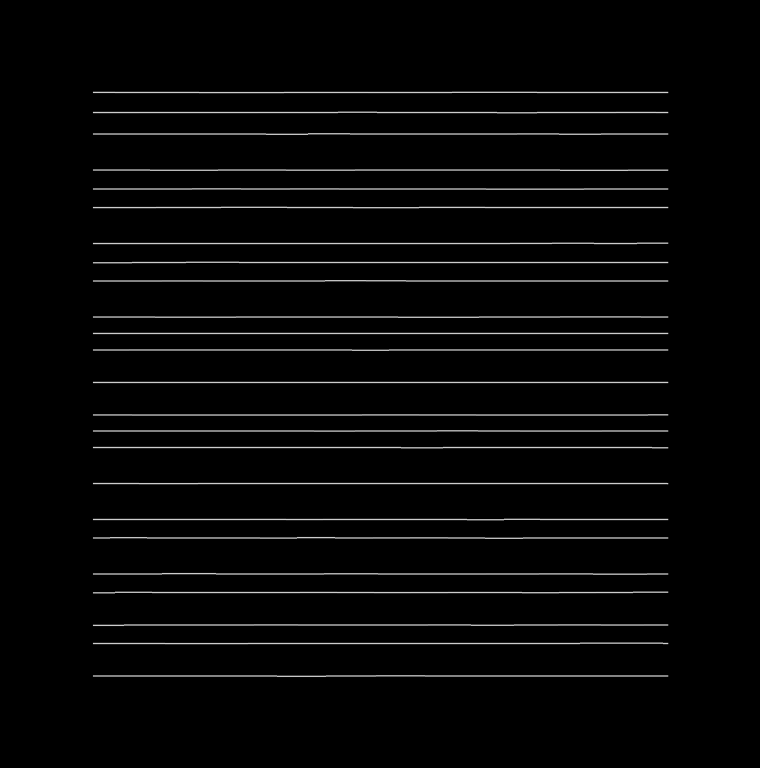
Write a Shadertoy shader that draws this pattern.

```glsl
// Twenty-four thin pale rules on black, stacked in uneven groups between wide margins.
// A loop sums the box-filtered coverage of each rule; a sine hash shifts short
// stretches of each rule by a hair, so the strokes look slightly stepped.

#define RULE_COUNT 24
#define LEFT_EDGE 0.1223
#define RIGHT_EDGE 0.8793
#define RULE_WIDTH 0.00136
#define SOFTNESS 1.3
#define STEP_SIZE 0.0005
#define STEP_CELLS 14.0
#define STEP_CHANCE 0.3
#define INK vec3(1.0)
#define PAPER vec3(0.0)

// Distance of each rule from the top, in thousandths of the height
const float RULES[RULE_COUNT] = float[RULE_COUNT](
    120.4, 146.5, 174.5, 221.4, 246.1, 270.2, 317.1, 341.8,
    365.9, 412.8, 434.2, 455.7, 498.0, 540.4, 561.2, 582.7,
    629.6, 676.4, 700.5, 747.4, 771.5, 813.8, 837.9, 880.2);

float hash(vec2 p) {
    return fract(sin(dot(p, vec2(127.1, 311.7))) * 43758.5453);
}

// Share of a filter window of the given size covered by a centred band
float bandCoverage(float offset, float width, float window) {
    float low = max(offset - 0.5 * window, -0.5 * width);
    float high = min(offset + 0.5 * window, 0.5 * width);
    return max(high - low, 0.0) / window;
}

// Small vertical shift, constant along each irregular stretch of a rule
float strokeStep(float x, float row) {
    float cell = floor(x * STEP_CELLS * (0.6 + hash(vec2(row, 3.0)))
                       + hash(vec2(row, 8.0)));
    float shifted = step(hash(vec2(cell, row)), STEP_CHANCE);
    return shifted * STEP_SIZE * (hash(vec2(row, cell + 5.0)) - 0.5) * 2.0;
}

void mainImage(out vec4 fragColor, in vec2 fragCoord) {
    vec2 uv = fragCoord / iResolution.xy;
    vec2 pixel = 1.0 / iResolution.xy;
    float fromTop = 1.0 - uv.y;

    // Rules
    float ink = 0.0;
    for (int i = 0; i < RULE_COUNT; i++) {
        float offset = fromTop - RULES[i] * 0.001 - strokeStep(uv.x, float(i));
        ink += bandCoverage(offset, RULE_WIDTH, SOFTNESS * pixel.y);
    }

    // Side margins
    float span = RIGHT_EDGE - LEFT_EDGE;
    float middle = 0.5 * (LEFT_EDGE + RIGHT_EDGE);
    ink *= bandCoverage(uv.x - middle, span, pixel.x);

    fragColor = vec4(mix(PAPER, INK, clamp(ink, 0.0, 1.0)), 1.0);
}
```
